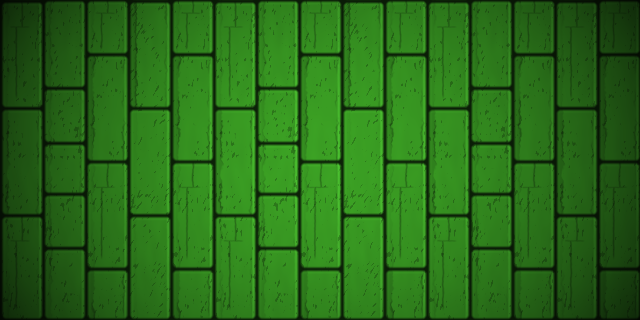
Write a WebGL 2 fragment shader that draws this texture.

```glsl
#version 300 es
precision highp float;
// Green upright bricks in staggered columns, with bevels, chips, cracks and a vignette.
uniform vec2 u_resolution;
out vec4 outColor;

// Layout, in units of the canvas height
const float COLUMNS = 15.0;
const float GROUP = 5.0;           // columns per repeat
const float PITCH = 0.335;         // length of a full brick
const float START_EVEN = -0.009;   // first joint of the plain columns
const float START_HALF = -0.176;   // first joint of the half-shifted columns
const float CUTS[6] = float[](0.0, 0.224, 0.393, 0.552, 0.724, 1.0);
const float SHIFT_X = 0.003;
const float GAP = 0.003;           // half width of a joint
const float RADIUS = 0.014;
const float BEVEL = 0.008;

// Colours and wear
const vec3 JOINT = vec3(0.05, 0.135, 0.033);
const vec3 FACE = vec3(0.232, 0.628, 0.14);
const vec3 LIGHT = vec3(0.33, 0.83, 0.215);
const float CHIP_DARK = 0.24;
const float LINE_DARK = 0.3;
const float LINE_WIDTH = 0.0022;
const vec2 VIGNETTE = vec2(0.56, 0.2);

vec2 hash2(vec2 p) {
  p = vec2(dot(p, vec2(127.1, 311.7)), dot(p, vec2(269.5, 183.3)));
  return fract(sin(p) * 43758.55) * 2.0 - 1.0;
}

float gradientNoise(vec2 p) {
  vec2 i = floor(p), f = fract(p);
  vec2 u = f * f * f * (f * (f * 6.0 - 15.0) + 10.0);
  vec2 e = vec2(0.0, 1.0);
  float low = mix(dot(hash2(i), f), dot(hash2(i + e.yx), f - e.yx), u.x);
  float high = mix(dot(hash2(i + e.xy), f - e.xy), dot(hash2(i + e.yy), f - e.yy), u.x);
  return mix(low, high, u.y);
}

float roundedBox(vec2 p, vec2 halfSize, float r) {
  vec2 q = abs(p) - halfSize + r;
  return length(max(q, 0.0)) + min(max(q.x, q.y), 0.0) - r;
}

float stroke(float d, float width, float px) {
  return 1.0 - smoothstep(width - px, width + px, abs(d));
}

void main() {
  vec2 p = gl_FragCoord.xy / u_resolution.y;
  vec2 uv = gl_FragCoord.xy / u_resolution;
  float px = 1.0 / u_resolution.y;

  // Column and its place in the repeat; the last plain column is of the cracked sort
  float width = 2.0 / COLUMNS;
  float x = uv.x * 2.0 - SHIFT_X;
  float col = clamp(floor(x / width), 0.0, COLUMNS - 1.0);
  float phase = mod(col, GROUP);
  bool cut = phase == 1.0;
  bool shifted = phase == 2.0 || phase == 4.0;
  bool scuffed = phase == 3.0 && col < COLUMNS - 2.0;

  // Brick ends
  float start = shifted ? START_HALF : START_EVEN;
  float row = floor((p.y - start) / PITCH);
  float bottom = max(start + row * PITCH, 0.0);
  float top = min(start + (row + 1.0) * PITCH, 1.0);
  if (cut) {
    for (int i = 0; i < 5; i++) {
      if (p.y >= CUTS[i]) { row = float(i); bottom = CUTS[i]; top = CUTS[i + 1]; }
    }
  }
  vec2 size = vec2(width, top - bottom);
  vec2 local = vec2(x - col * width, p.y - bottom);
  vec2 t = local / size;
  float d = roundedBox(local - 0.5 * size, 0.5 * size - GAP, RADIUS);

  // Kind of wear
  bool cracked = !cut && !scuffed && mod(row, 2.0) == (shifted ? 1.0 : 0.0);
  float ragged = cracked ? 0.3 : scuffed && row < 1.5 ? 0.1 : cut ? 0.5 : 1.0;
  vec2 seed = vec2(row * 3.7 + (cut ? 19.0 : 0.0), scuffed ? 11.0 : cracked ? 23.0 : 5.0);
  vec2 q = local + seed;
  float wobble = gradientNoise(q * vec2(12.0, 30.0)) * 0.010 + gradientNoise(q * 95.0) * 0.005;
  float patches = gradientNoise(q * vec2(22.0, 11.0) + 7.0);

  // Bevel: lit strongly on the right, softly on the left and top
  vec3 color = FACE * (1.0 + 0.05 * gradientNoise(q * vec2(35.0, 12.0)));
  float right = size.x - GAP - local.x, left = local.x - GAP;
  float rim = 1.0 - smoothstep(0.001, 0.0065, abs(right - BEVEL + wobble * 0.2));
  rim *= 0.7 + 0.5 * patches;
  rim += 0.15 * (1.0 - smoothstep(0.0, 0.006, abs(left - BEVEL)));
  rim += 0.2 * (1.0 - smoothstep(0.0, 0.006, abs(size.y - GAP - local.y - BEVEL)));
  color = mix(color, LIGHT, clamp(rim, 0.0, 1.0) * 0.8);

  // Ragged outlines of worn layers along both sides
  float edgeLeft = left - 0.019 - wobble * 1.2;
  float edgeRight = right - 0.014 - wobble;
  float worn = smoothstep(-0.25, 0.05, patches) * ragged;
  color *= 1.0 - LINE_DARK * worn * stroke(edgeLeft, LINE_WIDTH, px);
  color *= 1.0 - 0.14 * ragged * (1.0 - smoothstep(-px, px, edgeLeft));
  color *= 1.0 - 0.7 * LINE_DARK * worn * stroke(edgeRight, LINE_WIDTH, px);

  // Slanted fine chips, gathered in patches and toward the sides
  vec2 slant = vec2(q.x - q.y * (scuffed ? 0.55 : 0.22), q.y);
  float side = abs(t.x - 0.5) * 0.16 - 0.05;
  float grain = gradientNoise(slant * vec2(130.0, 56.0)) + 0.5 * patches + side;
  color *= 1.0 - CHIP_DARK * smoothstep(0.25, 0.38, grain);

  // Vertical crack with a sideways step
  if (cracked) {
    float stepAt = 0.76 + wobble;
    float crackX = (t.y > stepAt ? 0.5 : 0.36) * size.x + wobble * 0.35;
    float crack = stroke(local.x - crackX, LINE_WIDTH, px) * smoothstep(0.08, 0.14, t.y);
    float ledge = stroke((t.y - stepAt) * size.y, LINE_WIDTH * 0.7, px)
      * smoothstep(0.2, 0.25, t.x) * (1.0 - smoothstep(0.62, 0.7, t.x));
    color *= 1.0 - LINE_DARK * max(crack, ledge * 0.7);
  }

  // Shaded border, joint and vignette
  color *= mix(0.6, 1.0, smoothstep(0.0, 0.007, -d));
  color = mix(color, JOINT, smoothstep(-px, px, d));
  vec2 c = uv * 2.0 - 1.0;
  color *= 1.0 - dot(VIGNETTE, c * c);
  outColor = vec4(color, 1.0);
}
```
